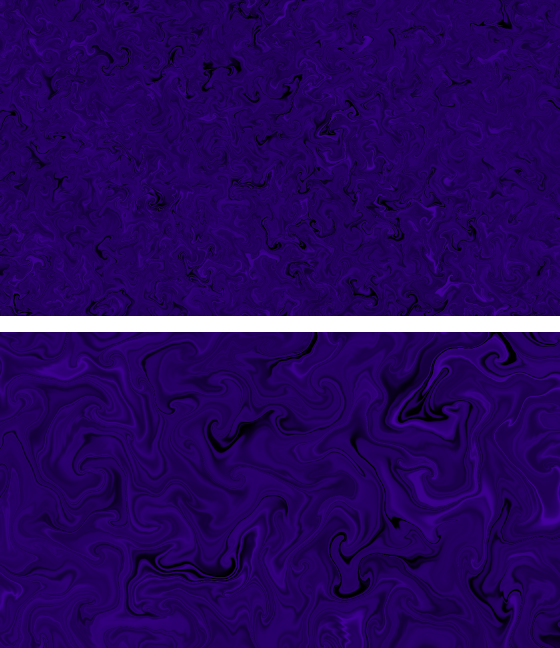
Top, the full canvas; bottom, a detail of the centre.
Give the GLSL for this texture, as a Shadertoy shader.

```glsl
const float SWIRL_SCALE = 14.5;    // vortex cells per canvas height
const float FLOW_STEP = 0.14;
const int FLOW_STEPS = 7;
const float DETAIL = 0.2;          // strength of the smaller vortices
const float RING_DENSITY = 8.0;    // contour bands per unit of relief
const float RING_DRIFT = 0.7;      // how fast bands change along their length
const float RELIEF_DETAIL = 0.25;
const float PATCH_SCALE = 0.8;
const float BASE_TONE = 0.367;     // blue level of the ground
const float STREAK_GAIN = 0.23;
const float HOLLOW_DEPTH = 0.3;
const float GLINT_GAIN = 0.1;
const int SAMPLES = 2;             // antialiasing grid per axis

vec2 randomDirection(vec2 cell) {
    uvec2 k = uvec2(ivec2(cell));
    uint h = k.x * 1597334u ^ k.y * 3812015u;
    h = (h ^ (h >> 15)) * 2246822u + 977u;
    h = (h ^ (h >> 13)) * 3266489u;
    h ^= h >> 16;
    float angle = float(h & 65535u) / 65536.0 * 6.28319;
    return vec2(cos(angle), sin(angle));
}

// Gradient noise: value in x, analytic derivative in yz
vec3 gradientNoise(vec2 p) {
    vec2 i = floor(p), f = fract(p);
    vec2 u = f * f * f * (f * (f * 6.0 - 15.0) + 10.0);
    vec2 du = 30.0 * f * f * (f * (f - 2.0) + 1.0);
    vec2 ga = randomDirection(i);
    vec2 gb = randomDirection(i + vec2(1, 0));
    vec2 gc = randomDirection(i + vec2(0, 1));
    vec2 gd = randomDirection(i + vec2(1, 1));
    float a = dot(ga, f);
    float b = dot(gb, f - vec2(1, 0));
    float c = dot(gc, f - vec2(0, 1));
    float d = dot(gd, f - vec2(1, 1));
    float k = a - b - c + d;
    float value = a + u.x * (b - a) + u.y * (c - a) + u.x * u.y * k;
    vec2 slope = ga + u.x * (gb - ga) + u.y * (gc - ga)
               + u.x * u.y * (ga - gb - gc + gd)
               + du * (u.yx * k + vec2(b, c) - a);
    return vec3(value, slope);
}

// Follow the curl of a noise potential to wind the plane into eddies
vec2 swirl(vec2 p) {
    for (int i = 0; i < FLOW_STEPS; i++) {
        vec2 slope = gradientNoise(p).yz
                   + DETAIL * 2.1 * gradientNoise(p * 2.1 + 37.3).yz;
        p += FLOW_STEP * vec2(slope.y, -slope.x);
    }
    return p;
}

// Closed bands around the peaks and pits of a swirled relief
float ringStreak(vec2 q) {
    float relief = gradientNoise(q + 71.7).x
                 + RELIEF_DETAIL * gradientNoise(q * 2.2 + 13.4).x;
    float drift = RING_DRIFT * dot(q, vec2(0.8, 0.6));
    return gradientNoise(vec2(relief * RING_DENSITY + 200.3, drift)).x;
}

float inkTone(vec2 p) {
    vec2 q = swirl(p);
    float streak = ringStreak(q);
    float patchNoise = gradientNoise(q * PATCH_SCALE + 151.2).x;

    // Black hollows gather in patches; glints ride the brightest streaks
    float hollow = smoothstep(0.05, 0.4, patchNoise) * smoothstep(0.05, 0.3, -streak);
    float glint = smoothstep(0.3, 0.6, streak);
    return max(BASE_TONE + STREAK_GAIN * streak
               - HOLLOW_DEPTH * hollow + GLINT_GAIN * glint, 0.0);
}

vec3 violet(float tone) {
    return vec3(tone * (0.29 + 0.23 * tone), 0.0, tone);
}

void mainImage(out vec4 fragColor, in vec2 fragCoord) {
    vec3 color = vec3(0.0);
    for (int y = 0; y < SAMPLES; y++) {
        for (int x = 0; x < SAMPLES; x++) {
            vec2 offset = (vec2(x, y) + 0.5) / float(SAMPLES) - 0.5;
            vec2 p = (fragCoord + offset) / iResolution.y * SWIRL_SCALE;
            color += violet(inkTone(p));
        }
    }
    fragColor = vec4(color / float(SAMPLES * SAMPLES), 1.0);
}
```
